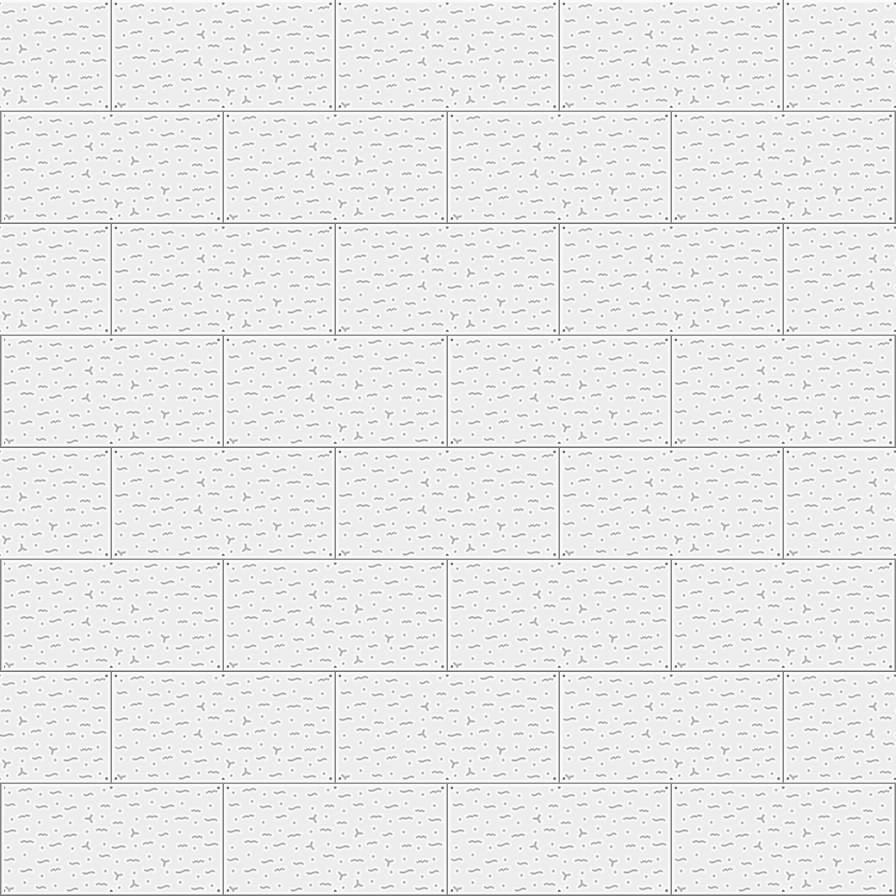
Reproduce this pattern procedurally as a WebGL 2 fragment shader.

```glsl
#version 300 es
precision highp float;
// Pale ceiling panels in running bond, four across and eight rows high.
// Each panel repeats the same staggered checkerboard of squiggles, pinholes
// and three-armed cracks, with screws on its edges and thin dark joints.

uniform vec2 u_resolution;
out vec4 fragColor;

// Lengths are in panel heights; a panel measures 2 by 1.
const float ROWS = 8.0;
const vec2 JOINT_SHIFT = vec2(-0.007, 0.007);
const vec2 PANEL = vec2(2.0, 1.0);
const vec2 MARK_GRID = vec2(14.0, 8.0);
const vec2 MARK_INSET = vec2(0.03, 0.03);
const float STROKE = 0.0058;
const float PINHOLE_RADIUS = 0.0085;
const float SCREW_RADIUS = 0.0135;
const float JOINT_HALF_WIDTH = 0.0056;

const vec3 BOARD = vec3(0.928);
const vec3 RIM = vec3(0.975);
const vec3 INK = vec3(0.53);
const vec3 SCREW = vec3(0.42);
const vec3 JOINT_LIGHT = vec3(0.48);
const vec3 JOINT_DARK = vec3(0.36);

float hash(vec2 p) {
    return fract(sin(dot(p, vec2(127.1, 311.7))) * 43758.5453);
}

float cover(float d, float softness) {
    return clamp(0.5 - d / softness, 0.0, 1.0);
}

float segment(vec2 p, vec2 tip) {
    return length(p - tip * clamp(dot(p, tip) / dot(tip, tip), 0.0, 1.0));
}

// A short stroke: either one full wave or two small humps.
float squiggle(vec2 p, float halfLength, float humped) {
    float t = p.x * 3.14159 / halfLength;
    float wave = mix(sin(t), 1.6 * abs(sin(t)) - 0.8, humped);
    return length(vec2(max(abs(p.x) - halfLength, 0.0), p.y - 0.006 * wave)) - STROKE;
}

// Three arms meeting at the centre.
float crack(vec2 p, float turn) {
    float d = 1.0;
    for (int i = 0; i < 3; i++) {
        float angle = turn + float(i) * 2.0944;
        d = min(d, segment(p, 0.036 * vec2(cos(angle), sin(angle))));
    }
    return d - STROKE;
}

// Picks the mark of one cell; dots and strokes alternate.
float cellMark(vec2 p, vec2 cell) {
    if (mod(cell.x + cell.y, 2.0) > 0.5) return length(p) - PINHOLE_RADIUS;
    float kind = hash(cell + 17.3);
    if (kind < 0.09) return crack(p, 6.2832 * hash(cell + 5.9));
    p.y -= p.x * 0.22 * (hash(cell + 8.2) - 0.3);
    return squiggle(p, mix(0.034, 0.053, hash(cell + 3.1)), step(0.55, kind));
}

// Columns are staggered so that the marks spread evenly without rows.
float marks(vec2 p) {
    vec2 cellSize = (PANEL - 2.0 * MARK_INSET) / MARK_GRID;
    vec2 home = floor((p - MARK_INSET) / cellSize);
    float d = 1.0;
    for (int j = -1; j <= 1; j++) {
        for (int i = -1; i <= 1; i++) {
            vec2 cell = home + vec2(i, j);
            if (any(lessThan(cell, vec2(0.0))) || any(greaterThanEqual(cell, MARK_GRID))) continue;
            // The first cell stays free for the corner crack.
            if (cell == vec2(0.0)) continue;
            float stagger = 0.6 * (fract(cell.x * 0.382 + 0.5) - 0.5);
            vec2 jitter = vec2(hash(cell), hash(cell + 41.7)) - 0.5;
            vec2 offset = vec2(0.3 * jitter.x, stagger + 0.3 * jitter.y);
            d = min(d, cellMark(p - MARK_INSET - (cell + 0.5 + offset) * cellSize, cell));
        }
    }
    return d;
}

// Four corner screws and one in the middle of each long edge.
float screws(vec2 p) {
    vec2 fromEdge = min(p, PANEL - p);
    float corner = length(fromEdge - vec2(0.04));
    float middle = length(vec2(p.x - 1.0, fromEdge.y - 0.036)) + 0.001;
    return min(corner, middle) - SCREW_RADIUS;
}

void main() {
    vec2 uv = gl_FragCoord.xy / u_resolution;
    float pixel = ROWS / u_resolution.y;
    float soft = 0.015 + 0.4 * pixel;

    // Odd rows slide by half a panel.
    vec2 sheet = uv * ROWS - JOINT_SHIFT;
    float odd = mod(floor(sheet.y), 2.0);
    vec2 p = vec2(mod(sheet.x + odd, PANEL.x), fract(sheet.y));

    // Surface marks and screws, each with a raised light rim.
    float mark = min(marks(p), crack(p - vec2(0.09, 0.05), 0.4));
    float screw = screws(p);
    float rim = 1.0 - smoothstep(0.016, 0.030, min(mark, screw));
    vec3 color = mix(BOARD, RIM, rim);
    color = mix(color, INK, cover(mark, soft));
    color = mix(color, SCREW, cover(screw, pixel));

    // Joints; the left border closes the unshifted rows.
    vec2 edge = min(p, PANEL - p);
    edge.x = min(edge.x, mix(abs(uv.x * ROWS - 0.007), 1.0, odd));
    float joint = min(edge.x, edge.y) - JOINT_HALF_WIDTH;
    float heavy = edge.y < edge.x ? 1.0 - mod(floor(sheet.y + 0.5), 2.0) : 0.5;
    color = mix(color, RIM, 1.0 - smoothstep(0.018, 0.032, joint));
    color = mix(color, mix(JOINT_LIGHT, JOINT_DARK, heavy), cover(joint, pixel));

    fragColor = vec4(color, 1.0);
}
```
